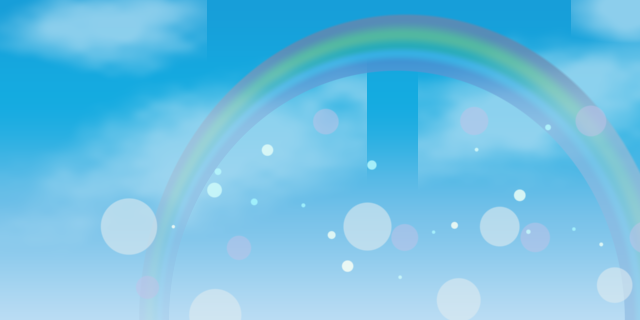
Reproduce this background procedurally as a Shadertoy shader.

```glsl
// A blue sky with soft, side-clipped cloud banks, a pale rainbow and drifting discs.
// Clouds are noise-warped ellipses; the rainbow fills the gap between two ellipses.
// Discs follow zigzag rows and sparkles are hashed. Unit: the canvas height.

const vec3 SKY_TOP    = vec3(0.09, 0.62, 0.85);
const vec3 SKY_UPPER  = vec3(0.08, 0.67, 0.88);
const vec3 SKY_LOWER  = vec3(0.44, 0.75, 0.91);
const vec3 SKY_BOTTOM = vec3(0.77, 0.88, 0.96);
const vec3 CLOUD      = vec3(0.70, 0.87, 0.95);

const vec2 ARC_OUTER_CENTER = vec2(1.270, 0.0);
const vec2 ARC_OUTER_RADII  = vec2(0.838, 0.960);
const vec2 ARC_INNER_CENTER = vec2(1.240, 0.0);
const vec2 ARC_INNER_RADII  = vec2(0.710, 0.776);
const vec3 ARC_VIOLET = vec3(0.23, 0.53, 0.81);
const vec3 ARC_CYAN   = vec3(0.20, 0.68, 0.89);
const vec3 ARC_TEAL   = vec3(0.15, 0.67, 0.70);
const vec3 ARC_GREEN  = vec3(0.35, 0.73, 0.60);
const vec3 ARC_ROSE   = vec3(0.37, 0.54, 0.70);
const vec3 ARC_HAZE   = vec3(0.82, 0.89, 0.94);

const vec3 DISC_WHITE = vec3(0.87, 0.92, 0.94);
const vec3 DISC_LILAC = vec3(0.76, 0.76, 0.91);
const vec3 SPARK_CYAN = vec3(0.62, 0.96, 1.00);
const vec3 SPARK_WARM = vec3(0.98, 1.00, 0.96);
const int LARGE_DISCS = 6;
const int LILAC_DISCS = 8;
const int SPARKLES    = 18;

float hash(vec2 p) {
    vec3 q = fract(vec3(p.xyx) * 0.1031);
    q += dot(q, q.yzx + 33.33);
    return fract((q.x + q.y) * q.z);
}

float noise(vec2 p) {
    vec2 cell = floor(p), f = fract(p);
    f = f * f * (3.0 - 2.0 * f);
    float low  = mix(hash(cell), hash(cell + vec2(1, 0)), f.x);
    float high = mix(hash(cell + vec2(0, 1)), hash(cell + vec2(1, 1)), f.x);
    return mix(low, high, f.y);
}

float fbm(vec2 p) {
    float sum = 0.0, weight = 0.55;
    for (int i = 0; i < 3; i++) {
        sum += weight * noise(p);
        p = p * 2.03 + 7.1;
        weight *= 0.5;
    }
    return sum;
}

vec3 sky(float y) {
    vec3 color = mix(SKY_BOTTOM, SKY_LOWER, smoothstep(-0.12, 0.42, y));
    color = mix(color, SKY_UPPER, smoothstep(0.30, 0.70, y));
    return mix(color, SKY_TOP, smoothstep(0.68, 1.0, y));
}

// Cloud density: an ellipse sheared by slope, with a noisy soft rim.
float cloudBank(vec2 p, vec2 center, vec2 radii, float slope) {
    vec2 q = p - center;
    q.y -= slope * q.x;
    float rim = length(q / radii) + 0.8 * (fbm(p * vec2(5.0, 8.0) + 3.0) - 0.48);
    return 1.0 - smoothstep(0.2, 1.05, rim);
}

// Rainbow colour in rgb, coverage in a.
vec4 rainbow(vec2 p) {
    float outer = length((p - ARC_OUTER_CENTER) / ARC_OUTER_RADII);
    float inner = length((p - ARC_INNER_CENTER) / ARC_INNER_RADII);
    float band = (inner - 1.0) / max(inner - outer, 0.001);
    vec3 color = mix(ARC_VIOLET, ARC_CYAN, smoothstep(0.18, 0.36, band));
    color = mix(color, ARC_TEAL, smoothstep(0.36, 0.50, band));
    color = mix(color, ARC_GREEN, smoothstep(0.48, 0.67, band));
    color = mix(color, ARC_ROSE, smoothstep(0.68, 0.90, band));
    float haze = 1.0 - smoothstep(0.55, 0.90, p.y);
    color = mix(color, ARC_HAZE, 0.55 * haze);
    float cover = smoothstep(0.0, 0.04, band) * (1.0 - smoothstep(0.95, 1.0, band));
    float leftFade = (1.0 - smoothstep(0.45, 1.0, p.x)) * (1.0 - smoothstep(0.0, 0.65, p.y));
    return vec4(color, cover * (0.88 - 0.22 * haze) * (1.0 - 0.65 * leftFade));
}

float disc(vec2 p, vec2 center, float radius) {
    float pixel = 1.0 / iResolution.y;
    return 1.0 - smoothstep(-pixel, pixel, length(p - center) - radius);
}

void mainImage(out vec4 fragColor, in vec2 fragCoord) {
    vec2 p = fragCoord / iResolution.y;
    vec3 color = sky(p.y);

    // Cloud banks, each cut by a vertical edge
    float topLeft  = cloudBank(p, vec2(0.37, 0.91), vec2(0.42, 0.15), 0.02) * step(p.x, 0.648);
    float midLeft  = cloudBank(p, vec2(0.75, 0.54), vec2(0.88, 0.25), 0.18) * step(p.x, 1.146);
    float midRight = cloudBank(p, vec2(1.63, 0.65), vec2(0.62, 0.25), 0.25) * step(1.307, p.x);
    float topRight = cloudBank(p, vec2(1.94, 0.97), vec2(0.28, 0.14), 0.0) * step(1.783, p.x);
    color = mix(color, CLOUD, 0.75 * max(max(topLeft, topRight), max(midLeft, midRight)));

    vec4 arc = rainbow(p);
    color = mix(color, arc.rgb, arc.a);

    // Lilac discs: a zigzag that starts low on the left
    for (int i = 0; i < LILAC_DISCS; i++) {
        float n = float(i), odd = mod(n, 2.0);
        vec2 center = vec2(0.461 + 0.229 * n + 0.117 * sin(n * 0.507),
                           0.622 - 0.364 * odd - 0.52 * exp2(-4.0 * n));
        color = mix(color, DISC_LILAC, 0.5 * disc(p, center, 0.036 + 0.002 * n));
    }
    // Large white discs: a lower zigzag, shrinking to the right
    for (int i = 0; i < LARGE_DISCS; i++) {
        float n = float(i), odd = mod(n, 2.0);
        vec2 center = vec2(0.464 + 0.30 * n + 0.117 * cos(1.7 * (n - 2.45)),
                           0.292 - odd * (0.30 - 0.0234 * n));
        color = mix(color, DISC_WHITE, 0.6 * disc(p, center, 0.088 - 0.0065 * n));
    }
    // Sparkles: one per column, with hashed height, size and tint
    for (int i = 0; i < SPARKLES; i++) {
        float n = float(i);
        vec2 center = vec2(0.52 + 1.42 * (n + hash(vec2(n, 1.7))) / float(SPARKLES),
                           mix(0.12, 0.62, hash(vec2(n, 5.3))));
        float size = hash(vec2(n, 9.1));
        vec3 tint = mix(SPARK_CYAN, SPARK_WARM, hash(vec2(n, 13.9)));
        color = mix(color, tint, 0.85 * disc(p, center, 0.005 + 0.019 * size * size));
    }
    fragColor = vec4(color, 1.0);
}
```
